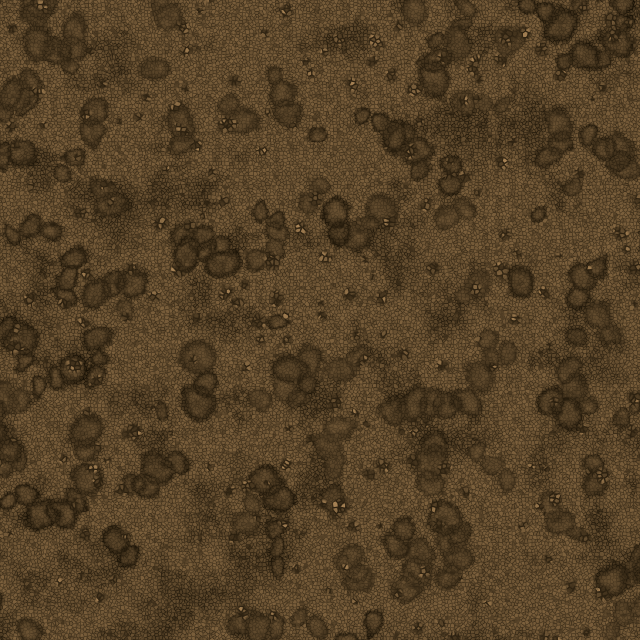
Reproduce this texture procedurally as a WebGL 1 fragment shader.

```glsl
precision highp float;
uniform vec2 u_resolution;

float hash(vec2 p) {
  return fract(sin(dot(p, vec2(127.1, 311.7))) * 43758.5453);
}

vec2 hash2(vec2 p) {
  return vec2(hash(p), hash(p + 57.3));
}

float noise(vec2 p) {
  vec2 i = floor(p), f = fract(p);
  f = f * f * (3.0 - 2.0 * f);
  return mix(mix(hash(i), hash(i + vec2(1.0, 0.0)), f.x),
             mix(hash(i + vec2(0.0, 1.0)), hash(i + 1.0), f.x), f.y);
}

float fbm(vec2 p) {
  float sum = 0.0, amp = 0.533;
  for (int k = 0; k < 4; k++) {
    sum += amp * noise(p);
    p = p * 2.03 + 17.7;
    amp *= 0.5;
  }
  return sum;
}

// Cracked grains: x = distance from the crack, y = random value of the grain
vec2 grains(vec2 p) {
  vec2 cell = floor(p);
  float nearest = 9.0, second = 9.0, id = 0.0;
  for (int y = -1; y <= 1; y++) {
    for (int x = -1; x <= 1; x++) {
      vec2 c = cell + vec2(float(x), float(y));
      float d = length(c + hash2(c) - p);
      if (d < nearest) {
        second = nearest;
        nearest = d;
        id = hash(c + 9.1);
      } else {
        second = min(second, d);
      }
    }
  }
  return vec2(second - nearest, id);
}

// Chains of up to three oval lobes: x = body, y = dark rim
vec2 lobes(vec2 p, float density, float seed) {
  vec2 cell = floor(p), result = vec2(0.0);
  for (int y = -1; y <= 1; y++) {
    for (int x = -1; x <= 1; x++) {
      vec2 c = cell + vec2(float(x), float(y));
      vec2 key = c + seed;
      if (hash(key + 3.7) > density) continue;
      float heading = 6.2832 * hash(key + 5.2);
      float strength = mix(0.45, 1.0, hash(key + 8.8));
      for (int k = -1; k <= 1; k++) {
        vec2 lobeKey = key + 31.0 * float(k) + 71.0;
        if (k != 0 && hash(lobeKey) < 0.4) continue;
        float bend = heading + 1.2 * (hash(lobeKey + 1.3) - 0.5);
        vec2 v = p - c - hash2(key) - 0.4 * float(k) * vec2(cos(bend), sin(bend));
        float turn = 6.2832 * hash(lobeKey + 2.9);
        v = mat2(cos(turn), sin(turn), -sin(turn), cos(turn)) * v;
        v.y *= 1.0 + 0.45 * hash(lobeKey + 4.1);
        float d = length(v) / mix(0.2, 0.39, hash(lobeKey + 6.4));
        float width = d < 0.86 ? 0.26 : 0.2;
        float rim = exp(-pow(abs(d - 0.86) / width, 2.0));
        result = max(result, vec2(1.0 - smoothstep(0.75, 1.1, d), rim * strength));
      }
    }
  }
  return result;
}

// Small scattered patches that hold loose crystals
float patches(vec2 p, float density) {
  vec2 cell = floor(p);
  float mask = 0.0;
  for (int y = -1; y <= 1; y++) {
    for (int x = -1; x <= 1; x++) {
      vec2 c = cell + vec2(float(x), float(y));
      if (hash(c + 43.0) > density) continue;
      float size = mix(0.16, 0.42, pow(hash(c + 19.0), 1.5));
      float d = length(p - c - hash2(c + 27.0)) / size;
      mask = max(mask, 1.0 - smoothstep(0.5, 1.15, d));
    }
  }
  return mask;
}

vec3 palette(float tone) {
  vec3 umber = vec3(0.15, 0.11, 0.05), sand = vec3(0.49, 0.38, 0.24);
  return max(mix(umber, sand, tone), vec3(0.05, 0.035, 0.015));
}

void main() {
  vec2 p = gl_FragCoord.xy / u_resolution.y;
  float pixel = 1.0 / u_resolution.y;
  vec2 warp = vec2(fbm(p * 38.0), fbm(p * 38.0 + 90.0)) - 0.5;
  vec2 bent = p + 0.018 * warp;
  float mottle = fbm(p * 75.0 + 40.0);

  // Fine grained ground with faint smudges
  vec2 grain = grains(p * 190.0);
  float plate = smoothstep(0.0, 0.2 + 190.0 * pixel, grain.x);
  float ground = 0.32 + 0.43 * plate + 0.25 * grain.y;
  float tone = ground - 0.3 * smoothstep(0.52, 0.8, fbm(p * 16.0 + 5.0));

  // Smoother lobes with sooty rims
  vec2 blob = lobes(bent * 13.0, 0.52, 0.0);
  float body = 0.2 + 0.6 * mottle + 0.35 * (ground - 0.65);
  tone = mix(tone, body, 0.8 * blob.x);
  tone -= blob.y * (0.16 + 0.55 * mottle);

  // Dark patches with bright crystals
  float patchMask = patches(bent * 27.0 + 11.0, 0.3);
  vec2 crystal = grains(p * 135.0 + 60.0);
  float facet = smoothstep(0.05, 0.3 + 135.0 * pixel, crystal.x);
  float sparkle = 0.02 + facet * (0.25 + 1.4 * crystal.y * crystal.y);
  tone = mix(tone, sparkle, 0.85 * patchMask);

  gl_FragColor = vec4(palette(tone), 1.0);
}
```
